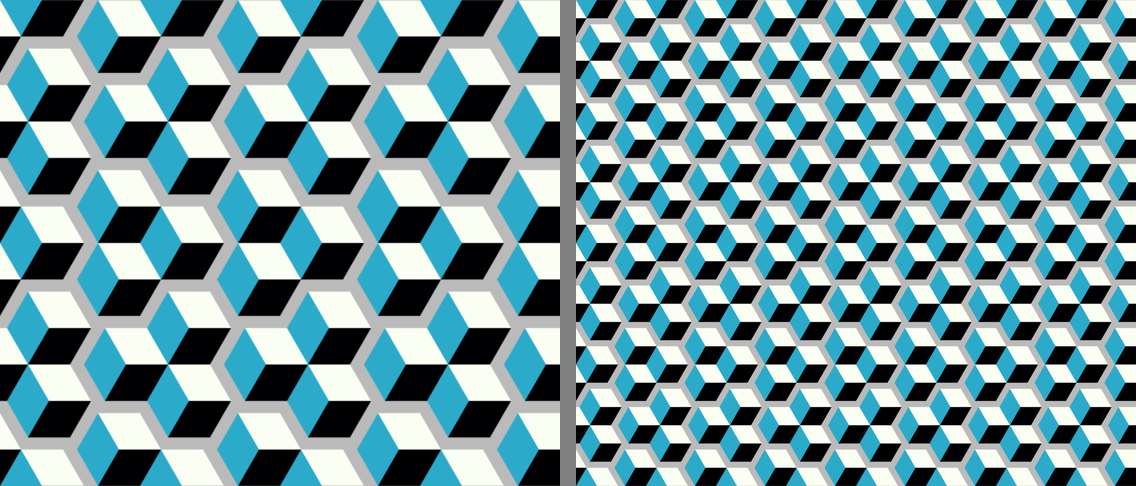
Left: one tile. Right: repeated 2 by 2.
Write a WebGL 2 fragment shader that draws this pattern.

```glsl
#version 300 es
precision highp float;
// Tumbling-block cubes in clusters of three, set on grey mortar.
// Each cell holds two clusters, one the mirror of the other; every cube is
// a hexagon distance field split into three rhombic faces.

uniform vec2 u_resolution;
out vec4 fragColor;

const float PI = 3.14159;
const float ROOT3 = 1.73205;
const vec2 REPEATS = vec2(4.0, 2.0);
const vec2 CELL = vec2(1.0, ROOT3);       // cell size, in cell widths
const float SIDE = 0.3;                   // side of a cube's hexagon
const float CLUSTER_SHIFT = 0.2;          // sideways step between clusters

const vec3 MORTAR = vec3(0.73);
const vec3 TOP_WHITE = vec3(0.985, 0.995, 0.95);
const vec3 SIDE_BLUE = vec3(0.17, 0.67, 0.79);
const vec3 BASE_BLACK = vec3(0.0, 0.0, 0.01);

// Shortest offset to the nearest periodic copy
vec2 wrapOffset(vec2 d, vec2 period) {
  return d - period * round(d / period);
}

// Signed distance to a hexagon with flat top and bottom
float hexDistance(vec2 d, float side) {
  vec2 q = abs(d);
  return max(q.y, dot(q, vec2(0.5 * ROOT3, 0.5))) - 0.5 * ROOT3 * side;
}

// Coverage of the positive side of an edge
float coverage(float dist, float blur) {
  return smoothstep(-blur, blur, dist);
}

// Blue left face, white upper face, black lower face
vec3 cubeFaces(vec2 d, float blur) {
  vec3 rightFaces = mix(BASE_BLACK, TOP_WHITE, coverage(d.y, blur));
  float rightOfFold = 0.5 * (ROOT3 * d.x + abs(d.y));
  return mix(SIDE_BLUE, rightFaces, coverage(rightOfFold, blur));
}

void main() {
  vec2 p = gl_FragCoord.xy / u_resolution * REPEATS * CELL;
  float blur = 0.9 * REPEATS.x / u_resolution.x;

  // Sum the cubes so that shared edges blend without a grey gap
  vec3 paint = vec3(0.0);
  float covered = 0.0;
  for (int cluster = 0; cluster < 2; cluster++) {
    float k = float(cluster);
    vec2 joint = k * vec2(CLUSTER_SHIFT, 0.5 * CELL.y);
    for (int cube = 0; cube < 3; cube++) {
      float angle = float(cube) * 2.0 * PI / 3.0 + k * PI;
      vec2 center = joint + SIDE * vec2(cos(angle), sin(angle));
      vec2 d = wrapOffset(p - center, CELL);
      float inside = coverage(-hexDistance(d, SIDE), blur);
      paint += inside * cubeFaces(d, blur);
      covered += inside;
    }
  }

  vec3 color = paint / max(covered, 1.0) + MORTAR * max(1.0 - covered, 0.0);
  fragColor = vec4(color, 1.0);
}
```
